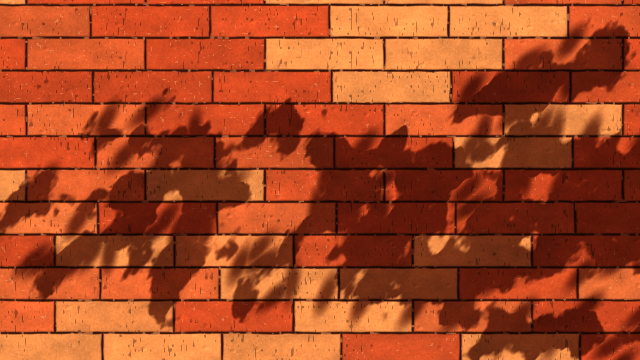
Reproduce this texture procedurally as a Shadertoy shader.

```glsl
const vec2 BRICK = vec2(0.3315, 0.0911);

// Shadow boughs: segment end points and thickness
const vec4 BOUGH[10] = vec4[10](
    vec4(0.30, 0.63, 0.55, 0.60), vec4(0.00, 0.42, 0.58, 0.47),
    vec4(0.14, 0.27, 0.42, 0.42), vec4(0.46, 0.23, 0.57, 0.42),
    vec4(0.70, 0.22, 1.00, 0.48), vec4(0.79, 0.61, 1.00, 0.54),
    vec4(1.03, 0.27, 1.75, 0.40), vec4(1.14, 0.54, 1.80, 0.56),
    vec4(1.25, 0.66, 1.72, 0.88), vec4(1.30, 0.12, 1.80, 0.05));
const float THICKNESS[10] = float[10](
    0.05, 0.065, 0.04, 0.06, 0.06, 0.05, 0.14, 0.075, 0.045, 0.06);

float hash(vec2 p) {
    vec3 q = fract(p.xyx * vec3(0.1031, 0.1030, 0.0973));
    q += dot(q, q.yzx + 33.33);
    return fract((q.x + q.y) * q.z);
}

float noise(vec2 p) {
    vec2 i = floor(p), f = fract(p);
    f = f * f * (3.0 - 2.0 * f);
    return mix(mix(hash(i), hash(i + vec2(1, 0)), f.x),
               mix(hash(i + vec2(0, 1)), hash(i + 1.0), f.x), f.y);
}

float fbm(vec2 p) {
    float sum = 0.0, amp = 0.533;
    for (int i = 0; i < 4; i++) {
        sum += amp * noise(p);
        p = p * 2.03 + 17.3;
        amp *= 0.5;
    }
    return sum;
}

vec2 turn(vec2 p, float a) {
    return vec2(cos(a) * p.x + sin(a) * p.y, cos(a) * p.y - sin(a) * p.x);
}

float boughDistance(vec2 p) {
    float d = 1.0;
    for (int i = 0; i < 10; i++) {
        vec2 a = BOUGH[i].xy, ab = BOUGH[i].zw - a;
        float t = clamp(dot(p - a, ab) / dot(ab, ab), 0.0, 1.0);
        d = min(d, length(p - a - ab * t) - THICKNESS[i]);
    }
    return d;
}

// Dappled foliage: broken core with drooping leaves along its rim
float foliageShadow(vec2 p) {
    float gaps = fbm(turn(p, 0.95) * vec2(8.0, 15.0) + 40.0);
    float d = max(boughDistance(p), -0.045) + 0.26 * (gaps - 0.5);
    vec2 cell = floor(p / 0.09);
    for (int y = -1; y <= 1; y++)
    for (int x = -1; x <= 1; x++) {
        vec2 id = cell + vec2(x, y);
        vec2 center = (id + vec2(hash(id + 50.0), hash(id + 91.0))) * 0.09;
        float rim = boughDistance(center);
        if (rim > -0.04 && rim < 0.022) {
            vec2 q = turn(p - center, 0.55 + 0.9 * hash(id + 23.0));
            d = min(d, (length(q / vec2(0.055, 0.019)) - 1.0) * 0.019);
        }
    }
    return smoothstep(0.014, -0.012, d);
}

// Shallow oval dents, shaded on one side and lit on the other
float dents(vec2 p) {
    vec2 g = p / vec2(0.075, 0.06), id = floor(g);
    vec2 q = (fract(g) - 0.3 - 0.4 * vec2(hash(id + 7.0), hash(id + 13.0))) * vec2(0.075, 0.06);
    float r = length(q / vec2(0.011, 0.008));
    return step(0.72, hash(id + 31.0)) * smoothstep(1.0, 0.6, r) * dot(q, vec2(0.6, -0.8)) / 0.008;
}

void mainImage(out vec4 fragColor, in vec2 fragCoord) {
    vec2 p = fragCoord / iResolution.y;
    float px = 1.0 / iResolution.y;

    // Courses with an uneven running bond
    vec2 wall = p + 0.002 * (vec2(noise(p * 25.0), noise(p * 25.0 + 60.0)) - 0.5);
    float v = (0.9861 - wall.y) / BRICK.y + 1.0;
    float row = floor(v);
    float shift = mod(row, 2.0) > 0.5 ? 0.75 + 0.01 * row : (row < 7.0 ? 0.22 : 0.46);
    float u = wall.x / BRICK.x - shift;
    vec2 id = vec2(floor(u), row) + 20.0;
    vec2 f = fract(vec2(u, v));
    vec2 edge = min(f, 1.0 - f) * BRICK;
    float joint = min(edge.x, edge.y);

    // Fired clay tone of each brick
    float tone = hash(id * 1.7 + 3.0);
    vec3 color = mix(vec3(0.80, 0.28, 0.13), vec3(0.89, 0.39, 0.19), smoothstep(0.2, 0.7, tone));
    color = mix(color, vec3(0.95, 0.56, 0.29), smoothstep(0.68, 0.76, tone));
    color *= 0.95 + 0.1 * hash(id + 77.0);

    // Blotches, grain, vertical pits, chalky flecks and dents
    color *= 0.86 + 0.28 * fbm(p * vec2(18.0, 26.0) + id * 5.0);
    color *= 0.95 + 0.1 * noise(p * 230.0);
    float pits = smoothstep(0.79, 0.93, noise(p * vec2(210.0, 75.0) + id * 9.0));
    color *= 1.0 - 0.32 * pits * smoothstep(0.35, 0.6, noise(p * 14.0));
    float flecks = smoothstep(0.86, 0.97, noise(p * 150.0 + 80.0));
    color = mix(color, vec3(0.95, 0.66, 0.45), 0.4 * flecks);
    color *= 1.0 + 0.22 * dents(p);

    // Worn arris and thin dark joint with mortar crumbs
    color *= mix(0.86, 1.0, smoothstep(0.002, 0.009, joint));
    color *= 1.0 + 0.13 * smoothstep(0.009, 0.003, f.y * BRICK.y);
    vec3 mortar = mix(vec3(0.20, 0.07, 0.035), vec3(0.62, 0.36, 0.22),
                      smoothstep(0.68, 0.9, noise(p * 95.0 + 11.0)));
    float halfWidth = 0.0022 + 0.0014 * noise(p * 45.0);
    color = mix(mortar, color, smoothstep(halfWidth - px, halfWidth + px, joint));

    // Warm sunlight interrupted by foliage
    vec3 shade = mix(vec3(0.39, 0.25, 0.21), vec3(0.53, 0.40, 0.35), fbm(p * 7.0 + 9.0));
    color *= mix(vec3(1.04), shade, foliageShadow(p));
    fragColor = vec4(clamp(color, 0.0, 1.0), 1.0);
}
```
